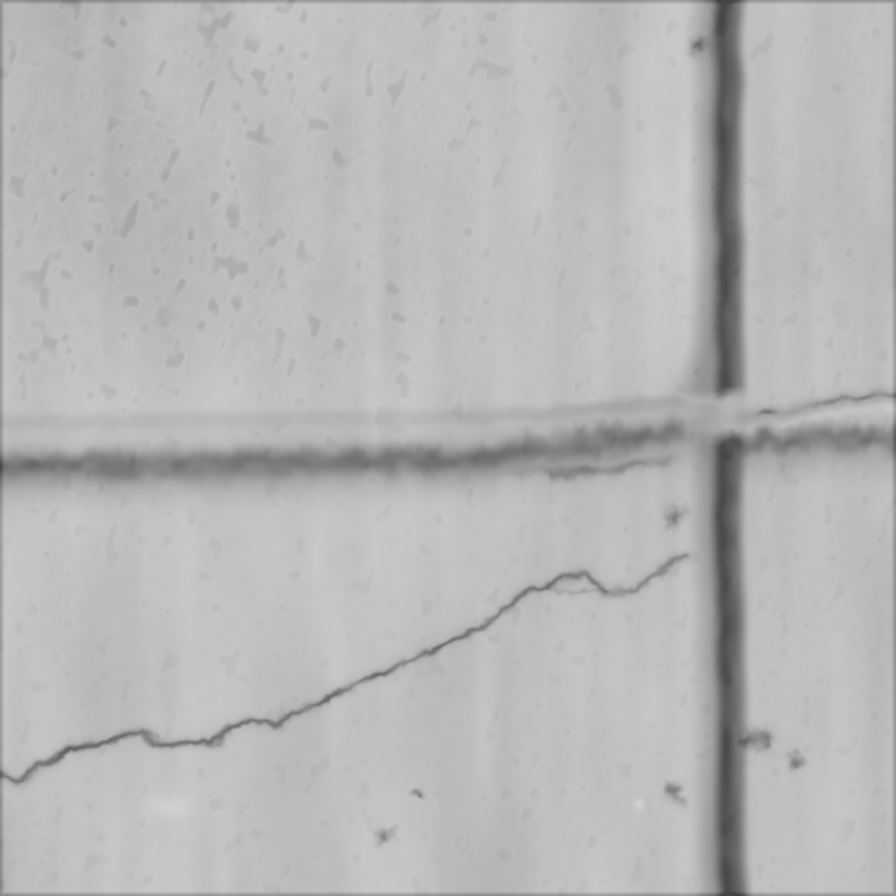
Write a WebGL 2 fragment shader that draws this texture.

```glsl
#version 300 es
precision highp float;
uniform vec2 u_resolution;
out vec4 fragColor;

float hash(vec2 p) {
    vec3 q = fract(vec3(p.xyx) * 0.1031);
    q += dot(q, q.yzx + 33.33);
    return fract((q.x + q.y) * q.z);
}

float noise(vec2 p) {
    vec2 i = floor(p), f = fract(p);
    f = f * f * (3.0 - 2.0 * f);
    return mix(mix(hash(i), hash(i + vec2(1, 0)), f.x),
               mix(hash(i + vec2(0, 1)), hash(i + vec2(1, 1)), f.x), f.y);
}

// Each octave is turned to hide the lattice
float fbm(vec2 p) {
    float sum = 0.0, amp = 0.5;
    for (int i = 0; i < 3; i++) {
        sum += amp * noise(p);
        p = mat2(1.6, 1.2, -1.2, 1.6) * p + 17.1;
        amp *= 0.5;
    }
    return sum / 0.875;
}

float bump(float d, float w) { return exp(-d * d / (w * w)); }

float segment(vec2 p, vec2 a, vec2 b) {
    vec2 ab = b - a;
    return length(p - a - ab * clamp(dot(p - a, ab) / dot(ab, ab), 0.0, 1.0));
}

// Plaster: soft grain, vertical streaks, broad stains
float plaster(vec2 p) {
    float tone = 0.746 + 0.085 * (fbm(p * vec2(9.0, 4.0)) - 0.5);
    tone += 0.035 * (noise(p * vec2(48.0, 5.0)) - 0.5);
    float rough = mix(0.45, 1.0, smoothstep(0.5, 0.65, p.y) * smoothstep(0.75, 0.2, p.x));
    vec2 q = mat2(0.9, 0.35, -0.35, 0.9) * p;
    float grain = 0.6 * noise(q * vec2(105.0, 80.0)) + 0.4 * noise(p * vec2(80.0, 50.0) + 40.0);
    tone += 0.045 * rough * (grain - 0.5);
    tone -= 0.085 * rough * smoothstep(0.62, 0.92, grain);
    tone -= 0.015 * smoothstep(0.5, 0.0, p.x) * smoothstep(0.5, 0.7, p.y);
    tone += 0.025 * bump(p.x - 0.735, 0.03) * smoothstep(0.5, 0.65, p.y);
    return tone + 0.025 * bump(p.x - 0.764, 0.012);
}

// Upright joint: wide bevel on the left, graded channel on the right
float uprightJoint(vec2 p) {
    float wobble = 0.005 * (noise(vec2(p.y * 22.0, 3.0)) - 0.5);
    float x = p.x - wobble - 0.004 * smoothstep(0.5, 0.0, p.y);
    float flare = 0.034 * bump(p.y - 0.555, 0.045);
    float bevel = smoothstep(0.766 - flare, 0.797 - flare * 0.5, x) * smoothstep(0.838, 0.822, x);
    float edge = p.y - 0.537 + 0.012 * (fbm(p * 50.0) - 0.5);
    float gap = smoothstep(0.034, 0.014, abs(edge));
    float channel = smoothstep(0.789, 0.806, x) * smoothstep(0.835, 0.815, x);
    float grain = 0.8 + 0.4 * noise(p * vec2(90.0, 40.0));
    float shade = 0.15 * bevel * (1.0 - 0.7 * gap);
    return shade + (0.19 * channel * grain + 0.10 * bump(x - 0.807, 0.008)) * (1.0 - gap);
}

// Level joint: shaded trough, faint upper lip, broken lower rim
float levelJoint(vec2 p) {
    float right = smoothstep(0.795, 0.82, p.x);
    float rough = smoothstep(0.4, 0.75, p.x);
    float jag = (fbm(p * vec2(48.0, 30.0)) - 0.5) * mix(0.010, 0.022, rough);
    float rise = 0.479 + 0.019 * p.x + 0.024 * smoothstep(0.48, 0.79, p.x);
    float d = p.y - mix(rise, 0.509, right) - jag;
    float trough = bump(d, d > 0.0 ? 0.014 : mix(0.017, 0.013, rough));
    float cover = smoothstep(0.042, 0.014, abs(p.x - 0.795));
    float grain = 0.8 + 0.4 * noise(p * vec2(60.0, 75.0));
    float joint = mix(0.25, 0.22, rough) * trough * grain * (1.0 - cover);
    joint += 0.08 * bump(d + 0.018, 0.024) * (1.0 - 0.6 * cover);

    float lip = 0.530 + 0.012 * p.x + 0.012 * smoothstep(0.58, 0.75, p.x);
    lip = mix(lip, 0.537 + 0.022 * smoothstep(0.83, 1.0, p.x), right) + jag * 0.5;
    joint += mix(0.05, 0.09, rough) * bump(p.y - lip, 0.008) * (1.0 - cover);
    joint += 0.22 * right * bump(p.y - lip, 0.003) * smoothstep(0.83, 0.86, p.x) * noise(p * 55.0);
    joint -= 0.045 * right * bump(p.y - lip + 0.014, 0.007);
    joint += 0.025 * smoothstep(-0.005, 0.015, d) * smoothstep(lip, lip - 0.008, p.y);

    float rim = 0.470 + 0.06 * (p.x - 0.54) + jag;
    float span = smoothstep(0.51, 0.6, p.x) * smoothstep(0.77, 0.73, p.x);
    return joint + 0.17 * span * bump(p.y - rim, 0.006) * (0.2 + noise(p * vec2(55.0, 30.0)));
}

// Crack climbing to the right, with a faint parallel end
float crack(vec2 p) {
    const vec2 path[16] = vec2[16](
        vec2(-0.01, 0.133), vec2(0.023, 0.131), vec2(0.078, 0.164), vec2(0.159, 0.182),
        vec2(0.182, 0.172), vec2(0.237, 0.174), vec2(0.280, 0.197), vec2(0.306, 0.193),
        vec2(0.390, 0.234), vec2(0.449, 0.260), vec2(0.534, 0.297), vec2(0.592, 0.339),
        vec2(0.651, 0.359), vec2(0.677, 0.339), vec2(0.710, 0.345), vec2(0.762, 0.377));
    vec2 q = p + 0.015 * (vec2(fbm(p * 48.0), fbm(p * 48.0 + 31.0)) - 0.5);
    float d = 1.0;
    for (int i = 0; i < 15; i++) d = min(d, segment(q, path[i], path[i + 1]));
    float branch = segment(q, vec2(0.61, 0.342), vec2(0.677, 0.339));
    float depth = mix(0.12, 0.34, noise(p * 38.0)) * mix(1.0, 0.7, smoothstep(0.6, 0.68, p.x));
    return depth * bump(d, 0.0036) + 0.05 * bump(d, 0.009) + 0.08 * bump(branch, 0.003);
}

// Chipped pits: centre and radius
float pits(vec2 p) {
    const vec3 chips[8] = vec3[8](
        vec3(0.777, 0.948, 0.009), vec3(0.751, 0.424, 0.010), vec3(0.753, 0.116, 0.010),
        vec3(0.427, 0.067, 0.009), vec3(0.835, 0.177, 0.009), vec3(0.853, 0.174, 0.010),
        vec3(0.885, 0.155, 0.008), vec3(0.470, 0.111, 0.005));
    vec2 q = p + 0.022 * (vec2(fbm(p * 60.0), fbm(p * 60.0 + 13.0)) - 0.5);
    float dark = 0.0;
    for (int i = 0; i < 8; i++) dark += 0.25 * bump(length(q - chips[i].xy), chips[i].z);
    return dark;
}

void main() {
    vec2 p = gl_FragCoord.xy / u_resolution;
    float tone = plaster(p) - uprightJoint(p) - levelJoint(p) - crack(p) - pits(p);

    // Pale patches and darkened border
    tone += 0.05 * bump(length((p - vec2(0.19, 0.10)) * vec2(1.0, 1.7)), 0.025);
    tone += 0.06 * bump(length(p - vec2(0.713, 0.102)), 0.006);
    float border = min(min(p.x, p.y), min(1.0 - p.x, 1.0 - p.y));
    tone -= 0.16 * smoothstep(0.006, 0.0, border);
    fragColor = vec4(vec3(clamp(tone, 0.27, 0.86)), 1.0);
}
```
